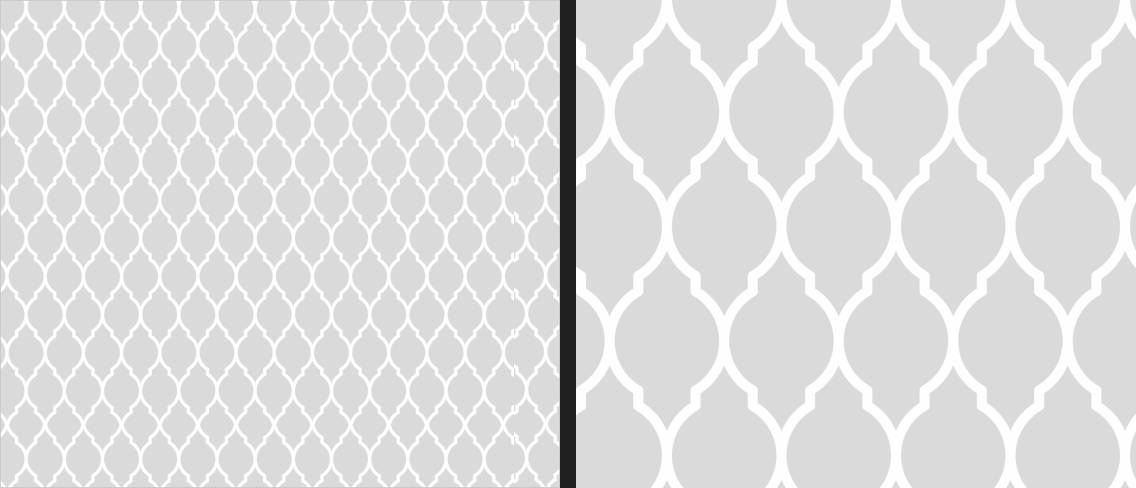
Left: the whole. Right: its middle third, enlarged.
Reproduce this pattern procedurally as a Shadertoy shader.

```glsl
// Pale grey lantern trellis outlined in white: staggered cells whose walls
// are two 60 degree arcs joined by a short upright step. Symmetry folds reduce
// the lattice to half a wall; block offsets give slightly misaligned seams.

const float COLUMNS = 14.67;                  // cell widths across the canvas
const vec2 FIRST_CELL = vec2(0.684, 1.238);   // centre of one cell, from top left
const float HALF_LINE = 0.044;
const float FRAME_WIDTH = 0.019;

const vec3 GROUND = vec3(0.853);
const vec3 LINE = vec3(0.995);
const vec3 FRAME = vec3(0.78);

float segmentDistance(vec2 p, vec2 a, vec2 b) {
    vec2 ab = b - a;
    float t = clamp(dot(p - a, ab) / dot(ab, ab), 0.0, 1.0);
    return length(p - a - t * ab);
}

// Arc around the origin, from the x axis up to the given end point.
float arcDistance(vec2 p, vec2 end) {
    bool withinSweep = p.y * end.x <= p.x * end.y;
    return withinSweep ? abs(length(p) - length(end)) : length(p - end);
}

// Offsets of the blocks that do not line up with the rest of the lattice.
vec2 shiftBlocks(vec2 p) {
    vec2 shift = vec2(0.0);
    if (p.x < 6.11 && p.y < 3.92) shift.y += 0.06;
    if (p.x > 13.47) shift += vec2(-0.11, 0.03);
    if (p.y > 11.12) shift.y += 0.21;
    return p + shift;
}

// Distance to the centre line of the nearest wall; cells are one unit wide.
float trellisDistance(vec2 p) {
    // Mirror into the quarter between a cell and its diagonal neighbour.
    vec2 q = vec2(abs(fract(p.x + 0.5) - 0.5), abs(mod(p.y + 1.0, 2.0) - 1.0));
    // Half turn about the middle of the wall.
    if (q.y > 0.5) q = vec2(0.5, 1.0) - q;

    vec2 arcEnd = 0.5 * vec2(cos(radians(60.0)), sin(radians(60.0)));
    float stepWall = segmentDistance(q, arcEnd, vec2(arcEnd.x, 0.5));
    return min(arcDistance(q, arcEnd), stepWall);
}

// Soft coverage of the region where the distance is negative.
float coverage(float d, float softness) {
    return 1.0 - smoothstep(-softness, softness, d);
}

void mainImage(out vec4 fragColor, in vec2 fragCoord) {
    float pixel = COLUMNS / iResolution.x;
    vec2 size = iResolution.xy * pixel;
    vec2 p = vec2(fragCoord.x, iResolution.y - fragCoord.y) * pixel;

    // White walls on the grey ground.
    float wall = trellisDistance(shiftBlocks(p) - FIRST_CELL) - HALF_LINE;
    vec3 color = mix(GROUND, LINE, coverage(wall, 0.8 * pixel));

    // Hairline frame around the canvas.
    vec2 toEdge = min(p, size - p);
    float frame = min(toEdge.x, toEdge.y) - FRAME_WIDTH;
    color = mix(color, FRAME, coverage(frame, 0.5 * pixel));

    fragColor = vec4(color, 1.0);
}
```
